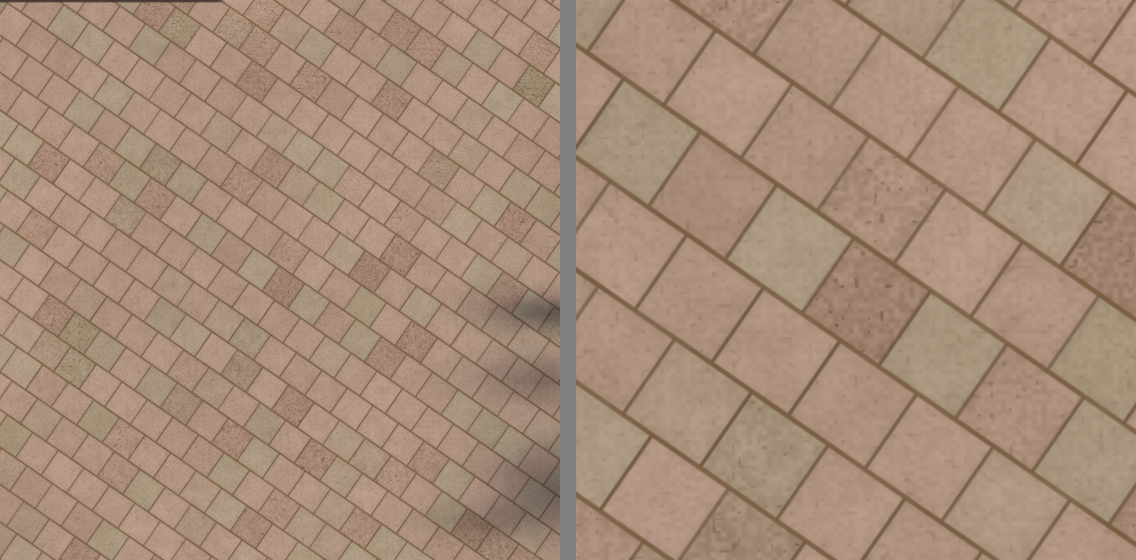
Left: the whole. Right: its middle third, enlarged.
Reproduce this texture procedurally as a Shadertoy shader.

```glsl
// Sunlit sandstone pavers laid in diagonal running bond, with soft shadows at the right.

float hash(vec2 p) {
    return fract(sin(dot(p, vec2(127.1, 311.7))) * 43758.5453);
}

float noise(vec2 p) {
    vec2 i = floor(p), f = fract(p);
    f = f * f * (3.0 - 2.0 * f);
    return mix(mix(hash(i), hash(i + vec2(1, 0)), f.x),
               mix(hash(i + vec2(0, 1)), hash(i + vec2(1, 1)), f.x), f.y);
}

// Soft elliptical shadow, 1 at its centre
float blob(vec2 p, vec2 centre, vec2 radius) {
    vec2 d = (p - centre) / radius;
    return exp(-dot(d, d));
}

// Coverage of a line of the given half width at distance d
float line(float d, float halfWidth, float pixel) {
    float soft = 0.7 * pixel + 0.0004;
    return 1.0 - smoothstep(halfWidth - soft, halfWidth + soft, d);
}

void mainImage(out vec4 fragColor, in vec2 fragCoord) {
    vec2 uv = fragCoord / iResolution.xy;
    float pixel = 1.0 / iResolution.y;

    // Rotate into rows that descend to the right
    float angle = 0.605;
    vec2 p = uv - vec2(0.498, 0.526);
    vec2 along = vec2(cos(angle), -sin(angle));
    vec2 across = vec2(sin(angle), cos(angle));
    vec2 size = vec2(0.0555, 0.0550);
    vec2 grid = vec2(dot(p, along), dot(p, across)) / size;

    // Half-tile stagger with a little irregularity per row
    float row = floor(grid.y);
    grid.x += 0.5 * mod(row + 1.0, 2.0) + 0.16 * (hash(vec2(row, 7.0)) - 0.5);
    vec2 tile = floor(grid);
    vec2 edge = (0.5 - abs(fract(grid) - 0.5)) * size;

    // Stone tint: warm, grey-green or pink, with some darker tiles
    float tone = hash(tile + 3.1);
    float tint = hash(tile + 17.7);
    float worn = smoothstep(0.72, 0.95, hash(tile + 41.3));
    vec3 color = mix(vec3(0.655, 0.560, 0.470), vec3(0.700, 0.600, 0.515), sqrt(tone));
    color += mix(vec3(-0.022, 0.004, -0.004), vec3(0.008, -0.008, 0.006), smoothstep(0.1, 0.4, tint));
    color -= worn * vec3(0.045, 0.048, 0.050);

    // Blotches and fine grain, coarser on the worn tiles
    color += 0.035 * (noise(uv * 55.0 + tile * 5.3) - 0.5);
    color += (0.045 + 0.05 * worn) * (noise(uv * 330.0) - 0.5);
    color -= (0.04 + 0.06 * worn) * smoothstep(0.78, 0.95, noise(uv * 260.0 + 31.0));

    // Dirt near the edges, then long row joints and thinner cross joints
    float nearest = min(edge.x, edge.y);
    color *= 1.0 - 0.07 * exp(-nearest / 0.0025);
    float crossJoint = line(edge.x, 0.0011, pixel) * mix(0.55, 0.95, hash(tile + floor(fract(grid.x) + 0.5)));
    float rowJoint = line(edge.y, 0.0014, pixel) * mix(0.75, 1.0, noise(uv * 40.0));
    color = mix(color, vec3(0.43, 0.335, 0.245), crossJoint);
    color = mix(color, vec3(0.47, 0.365, 0.255), rowJoint);

    // Gentle uneven sunlight
    color *= 0.985 + 0.04 * noise(uv * 3.0 + 9.0);
    color *= 1.0 + 0.06 * blob(uv, vec2(0.45, 1.0), vec2(0.12, 0.06));

    // Blurred foliage shadows
    float shade = 0.80 * blob(uv, vec2(0.990, 0.442), vec2(0.085, 0.028));
    shade += 0.25 * blob(uv, vec2(0.900, 0.450), vec2(0.080, 0.040));
    shade += 0.45 * blob(uv, vec2(0.960, 0.325), vec2(0.120, 0.045));
    shade += 0.75 * blob(uv, vec2(1.000, 0.130), vec2(0.120, 0.085));
    shade += 0.30 * blob(uv, vec2(0.860, 0.070), vec2(0.100, 0.035));
    shade *= 0.85 + 0.3 * noise(uv * vec2(9.0, 18.0));
    color *= mix(vec3(1.0), vec3(0.50, 0.51, 0.57), min(shade, 1.0));

    // Dark ledge along the top left
    float ledge = smoothstep(0.994, 0.998, uv.y) * (1.0 - smoothstep(0.385, 0.405, uv.x));
    color = mix(color, vec3(0.25, 0.19, 0.17), 0.9 * ledge);

    fragColor = vec4(clamp(color, 0.0, 1.0), 1.0);
}
```
